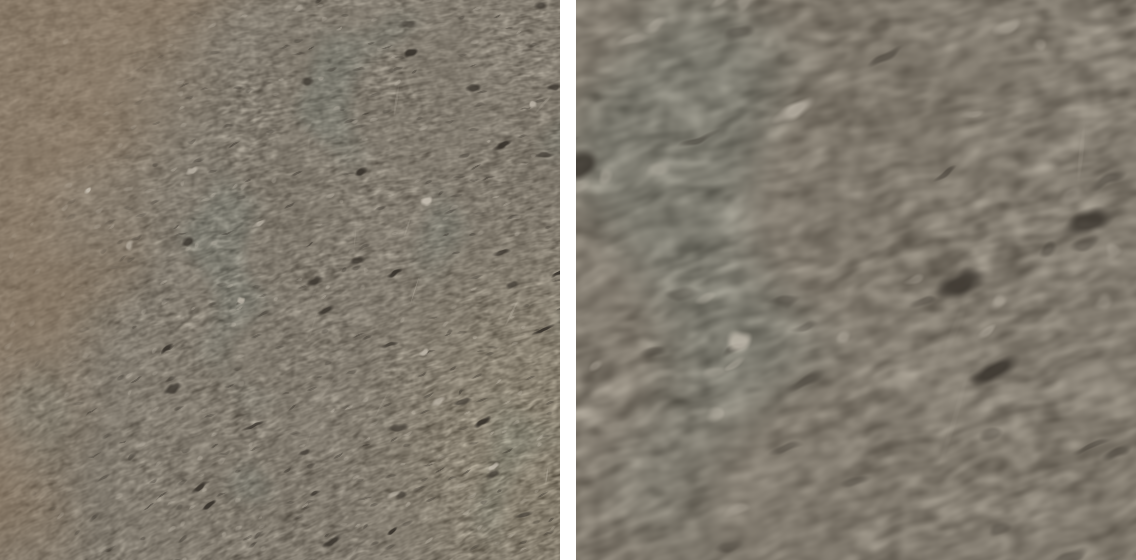
Left: the whole. Right: its middle third, enlarged.
This texture is drawn by a Shadertoy shader. Its source:

```glsl
// Weathered gritty ground: slanted fine grain, dark pits, pale pebbles and a dusty edge.
#define GRAIN_FREQ vec2(48.0, 88.0)
#define GRAIN_CONTRAST 0.165
#define PIT_SHARE 0.17
#define PEBBLE_SHARE 0.07
#define STRAW_SHARE 0.10
#define GREY_SOIL vec3(0.507, 0.480, 0.434)
#define BROWN_DUST vec3(0.540, 0.482, 0.412)
#define DRY_SOIL vec3(0.550, 0.516, 0.446)
#define PIT_COLOR vec3(0.20, 0.18, 0.155)
#define PEBBLE_COLOR vec3(0.80, 0.77, 0.72)

vec3 hash3(vec2 cell) {
    vec3 h = fract(cell.xyx * vec3(0.1031, 0.1030, 0.0973));
    h += dot(h, h.yxz + 33.33);
    return fract((h.xxy + h.yzz) * h.zyx);
}

// Gradient noise, roughly -0.7 to 0.7
float corner(vec2 cell, vec2 offset) {
    return dot(hash3(cell).xy * 2.0 - 1.0, offset);
}

float noise(vec2 p) {
    vec2 i = floor(p), f = p - i;
    vec2 u = f * f * f * (f * (f * 6.0 - 15.0) + 10.0);
    vec2 e = vec2(1.0, 0.0);
    float low = mix(corner(i, f), corner(i + e, f - e), u.x);
    float high = mix(corner(i + e.yx, f - e.yx), corner(i + e.xx, f - e.xx), u.x);
    return mix(low, high, u.y);
}

// Bend coordinates so the grain is nearly level far away and steeper close by
vec2 flow(vec2 p) {
    return vec2(p.x, p.y - p.x * mix(0.46, 0.12, p.y));
}

// Soft scattered ellipses; size holds the half axes in canvas units
float scatter(vec2 p, float cells, vec2 size, float share, float tilt, float seed) {
    vec2 base = floor(p * cells);
    float mask = 0.0;
    for (int y = -1; y <= 1; y++) {
        for (int x = -1; x <= 1; x++) {
            vec2 cell = base + vec2(x, y);
            vec3 place = hash3(cell + seed);
            vec3 shape = hash3(cell + seed + 57.0);
            vec2 d = p - (cell + place.xy) / cells;
            float a = tilt + (shape.x - 0.5) * 0.7;
            d = mat2(cos(a), -sin(a), sin(a), cos(a)) * d;
            d /= size * mix(vec2(0.55), vec2(1.15), shape.yz);
            float blob = 1.0 - smoothstep(0.45, 1.25, length(d));
            float present = step(place.z, share);
            mask = max(mask, blob * present * mix(0.6, 1.0, shape.x));
        }
    }
    return mask;
}

void mainImage(out vec4 fragColor, in vec2 fragCoord) {
    vec2 p = fragCoord / iResolution.y;
    vec2 q = flow(p);
    float patches = noise(p * 5.0 + 11.0);

    // Broad zones: dust on the left, dry soil at the lower right
    float edge = p.x - 0.02 - 0.36 * pow(p.y, 1.5) + 0.15 * patches;
    float dust = 1.0 - smoothstep(-0.14, 0.15, edge);
    float dry = 1.0 - smoothstep(0.05, 0.45, length((p - vec2(0.98, 0.2)) * vec2(1.1, 0.9)));
    vec3 color = mix(GREY_SOIL, BROWN_DUST, dust);
    color = mix(color, DRY_SOIL, dry * 0.7);
    color += vec3(-0.02, 0.0, 0.004) * smoothstep(0.1, 0.4, noise(p * 6.0 + 40.0)) * (1.0 - dust);
    color += 0.035 * patches + 0.03 * noise(q * vec2(12.0, 18.0) + 5.0);

    // Fine slanted grain, calmer on the dust
    vec2 warped = q + 0.006 * vec2(noise(p * 30.0), noise(p * 30.0 + 70.0));
    float grain = noise(warped * GRAIN_FREQ)
                + 0.55 * noise(warped * GRAIN_FREQ * 1.9 + 23.0)
                + 0.55 * noise(warped * GRAIN_FREQ * 0.5 + 91.0)
                + 0.35 * noise(p * 120.0 + 8.0);
    float roughness = mix(1.0, 0.5, dust) * (1.0 + 0.6 * noise(p * 8.0 + 60.0) + 0.2 * dry);
    color += GRAIN_CONTRAST * grain * roughness * vec3(1.0, 0.99, 0.95);

    // Small chips and crevices, then the larger pits and pebbles
    vec2 ragged = q + 0.005 * vec2(noise(p * 75.0), noise(p * 75.0 + 31.0));
    float bare = 1.0 - 0.9 * dust;
    float crevices = scatter(ragged, 40.0, vec2(0.010, 0.0042), 0.13, 0.1, 130.0);
    float chips = scatter(ragged, 38.0, vec2(0.0075, 0.005), 0.10, 0.2, 210.0);
    float pitShare = PIT_SHARE * bare * smoothstep(-0.1, 0.7, p.x);
    float pits = scatter(ragged, 14.0, vec2(0.0165, 0.0085), pitShare, 0.08, 300.0);
    float pebbles = scatter(ragged, 14.0, vec2(0.0115, 0.0085), PEBBLE_SHARE * bare, 0.3, 420.0);
    color = mix(color, PIT_COLOR, 0.42 * crevices * bare);
    color = mix(color, PEBBLE_COLOR, 0.35 * chips * mix(1.0, 0.4, dust));

    // Thin pale straws, mostly on the right
    vec2 bent = p + vec2(0.0, 0.01 * noise(p * 14.0));
    float straws = scatter(bent, 16.0, vec2(0.026, 0.0022), STRAW_SHARE, 1.15, 510.0);
    color = mix(color, PEBBLE_COLOR, 0.3 * straws * smoothstep(0.4, 0.9, p.x));

    color = mix(color, PIT_COLOR, 0.9 * pits);
    color = mix(color, PEBBLE_COLOR, 0.85 * pebbles);
    fragColor = vec4(clamp(color, 0.0, 1.0), 1.0);
}
```
